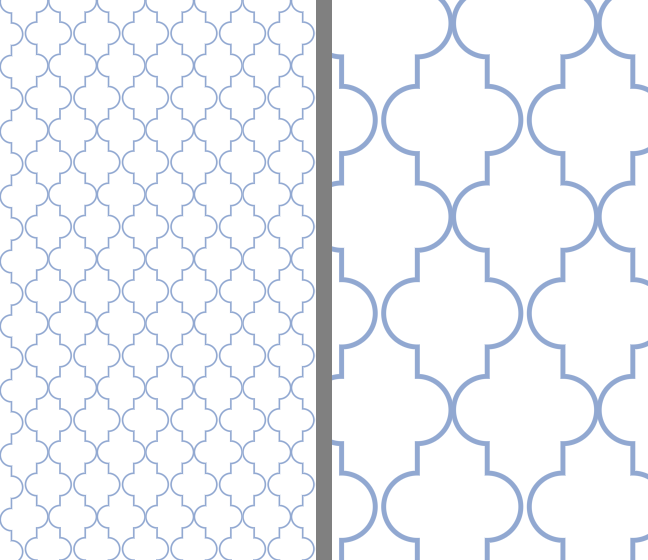
Left: the whole. Right: its middle third, enlarged.
Write a WebGL 2 fragment shader that draws this pattern.

```glsl
#version 300 es
precision highp float;
// Quatrefoil trellis: thin blue outlines on white, in staggered rows.

uniform vec2 u_resolution;
out vec4 fragColor;

#define PERIOD 0.1536               // repeat width, in canvas widths
#define ROW_RATIO 1.328             // repeat height over repeat width
#define ANCHOR vec2(0.1530, 0.1053) // one foil centre, from the top left
#define WALL_X 0.24                 // upright wall, in repeats from the centre
#define LOBE_RADIUS 0.231
#define LINE_WIDTH 0.034
#define SEAM_X 0.0764               // strip left of this hangs a little lower
#define SEAM_DROP vec2(0.0023, 0.0090)
#define SEAM_LENGTH 0.95
#define LINE_COLOR vec3(0.57, 0.66, 0.82)
#define PAPER_COLOR vec3(1.0)

// Distance to a half circle bulging towards +x
float halfCircle(vec2 p, float radius) {
  p.y = abs(p.y);
  return p.x > 0.0 ? abs(length(p) - radius)
                   : length(p - vec2(0.0, radius));
}

// Distance to an upright stroke with square ends
float uprightStroke(vec2 p, float halfLength) {
  return max(abs(p.x), abs(p.y) - halfLength);
}

// Distance to the trellis, with p in repeats from a foil centre
float trellis(vec2 p) {
  // Fold into one quarter of the repeat
  vec2 cell = vec2(1.0, ROW_RATIO);
  vec2 q = abs(p - cell * round(p / cell));
  q.x -= WALL_X;

  float halfRow = 0.5 * ROW_RATIO;
  float outer = halfCircle(q, LOBE_RADIUS);
  float inner = halfCircle(vec2(-q.x, q.y - halfRow), LOBE_RADIUS);
  float wall = uprightStroke(q - vec2(0.0, 0.5 * halfRow),
                             0.5 * halfRow - LOBE_RADIUS);
  return min(wall, min(outer, inner));
}

void main() {
  // Canvas widths, measured down from the top left
  vec2 uv = vec2(gl_FragCoord.x, u_resolution.y - gl_FragCoord.y) / u_resolution.x;

  // Misaligned strip along the left edge
  if (uv.x < SEAM_X) {
    uv.y -= mix(SEAM_DROP.x, SEAM_DROP.y, clamp(uv.y / SEAM_LENGTH, 0.0, 1.0));
  }

  float dist = trellis((uv - ANCHOR) / PERIOD) - 0.5 * LINE_WIDTH;

  // Edge softened over about one pixel
  float pixel = 1.0 / (u_resolution.x * PERIOD);
  float ink = 1.0 - smoothstep(-0.7 * pixel, 0.7 * pixel, dist);
  fragColor = vec4(mix(PAPER_COLOR, LINE_COLOR, ink), 1.0);
}
```
